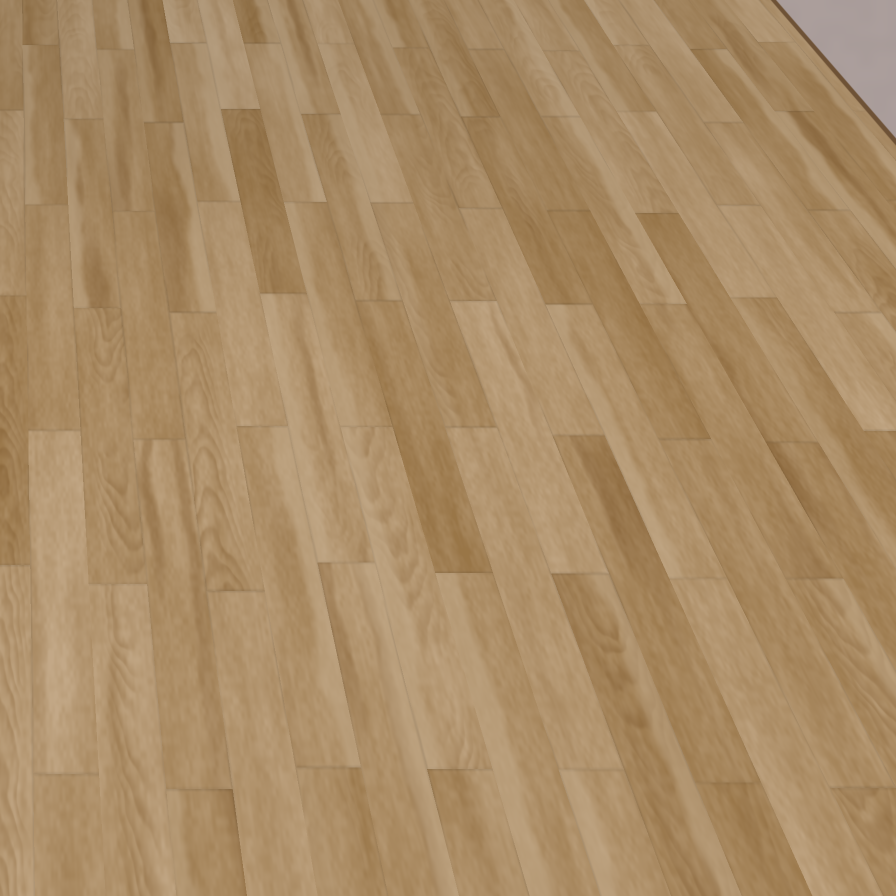
This texture is drawn by a WebGL 2 fragment shader. Its source:

```glsl
#version 300 es
precision highp float;
// Oak strip floor in perspective, with staggered planks and a pale wall in the far corner.
uniform vec2 u_resolution;
out vec4 fragColor;

const vec2 VANISH = vec2(0.0104, 1.987);  // where the plank edges meet
const float FIRST_EDGE = 0.0144;          // lateral position of the first seam
const float PLANK_WIDTH = 0.0397;
const float PLANK_LENGTH = 0.1413;
const float EVEN_SHIFT = 0.82;            // stagger of even and odd strips
const float ODD_SHIFT = 0.34;
const float SHIFT_JITTER = 0.09;
const float WALL_EDGE = 0.867;
const float SKIRT_WIDTH = 0.006;
const float SEAM_WIDTH = 0.025;
const float JOINT_WIDTH = 0.006;
const float SEAM_DEPTH = 0.09;
const vec3 DARK_OAK = vec3(0.600, 0.468, 0.295);
const vec3 LIGHT_OAK = vec3(0.735, 0.630, 0.498);
const vec3 GRAIN_SHADE = vec3(0.82, 0.75, 0.63);
const vec3 SAPWOOD = vec3(0.750, 0.655, 0.530);
const vec3 WALL = vec3(0.665, 0.615, 0.605);
const vec3 SKIRT = vec3(0.43, 0.32, 0.21);

float hash(vec2 p) {
  vec3 q = fract(p.xyx * 0.1031);
  q += dot(q, q.yzx + 33.33);
  return fract((q.x + q.y) * q.z);
}

float noise(vec2 p) {
  vec2 i = floor(p), f = fract(p);
  f = f * f * (3.0 - 2.0 * f);
  return mix(mix(hash(i), hash(i + vec2(1, 0)), f.x),
             mix(hash(i + vec2(0, 1)), hash(i + vec2(1, 1)), f.x), f.y);
}

float fbm(vec2 p) {
  float sum = 0.0, amp = 0.5;
  for (int i = 0; i < 3; i++) {
    sum += amp * noise(p);
    p = p * 2.03 + 17.3;
    amp *= 0.5;
  }
  return sum / 0.875;
}

// Colour of one plank; uv runs across and along it, id picks its character
vec3 plank(vec2 uv, vec2 id, float detail) {
  float tone = hash(id + 3.1), figure = hash(id + 47.7), side = hash(id + 91.3);
  vec2 seed = 40.0 + 60.0 * vec2(hash(id + 11.9), hash(id + 29.3));
  float wave = fbm(uv * vec2(1.6, 5.0) + seed);

  // Broad tone, cloudy and drifting along the length
  float cloud = fbm(uv * vec2(1.8, 2.5) + seed + 7.0);
  float t = 0.51 + 0.62 * (tone - 0.5) + 0.60 * (cloud - 0.5);

  // Straight fibres and short pores
  float fibre = fbm(vec2(uv.x * 7.0 + wave * 1.2, uv.y * 2.5) + seed);
  float pores = noise(uv * vec2(20.0, 55.0) + seed) - 0.5;
  float flecks = noise(uv * vec2(11.0, 24.0) + seed + 31.0) - 0.5;
  t += 0.34 * (fibre - 0.5) + 0.24 * pores * detail + 0.14 * flecks;
  vec3 col = mix(DARK_OAK, LIGHT_OAK, clamp(t, -0.1, 1.1));

  // Nested arches on some planks
  float across = uv.x - mix(0.25, 0.75, side);
  float flow = (figure > 0.75 ? 1.0 : -1.0) * uv.y * 9.0;
  float ring = fract(flow + 10.0 * across * across + 3.5 * wave);
  float line = smoothstep(0.1, 0.75, ring) * (1.0 - smoothstep(0.75, 1.0, ring));
  float arches = smoothstep(0.5, 0.65, figure) * (1.0 - smoothstep(0.2, 0.65, abs(across)));
  float patchy = smoothstep(0.3, 0.6, noise(uv * vec2(1.5, 3.5) + seed + 53.0));
  col *= mix(vec3(1.0), GRAIN_SHADE, 0.42 * line * arches * patchy * (0.35 + 0.65 * detail));

  // Soft dark streaks on a few others, and pale sapwood along an edge
  float streak = smoothstep(0.52, 0.95, noise(vec2(uv.x * 3.5 + wave, uv.y * 1.6) + seed + 21.0));
  float streaky = 0.25 + 0.75 * smoothstep(0.6, 0.8, hash(id + 61.0));
  col *= mix(vec3(1.0), GRAIN_SHADE, 0.60 * streak * streaky * (1.0 - 0.7 * arches));
  float rim = side > 0.5 ? uv.x : 1.0 - uv.x;
  float sap = smoothstep(0.55, 0.75, hash(id + 73.0)) * smoothstep(0.60, 0.80, rim + 0.4 * (wave - 0.5));
  return mix(col, SAPWOOD, 0.55 * sap);
}

vec3 scene(vec2 p) {
  // Floor coordinates: sideways and into the distance
  float depth = VANISH.y - p.y;
  float lateral = (p.x - VANISH.x) / depth;
  float texel = 1.0 / min(u_resolution.x, u_resolution.y);

  float strip = (lateral - FIRST_EDGE) / PLANK_WIDTH;
  float column = floor(strip);
  float shift = mod(column, 2.0) < 0.5 ? EVEN_SHIFT : ODD_SHIFT;
  shift += SHIFT_JITTER * (hash(vec2(column + 9.0, 5.0)) - 0.5);
  float run = 1.0 / (depth * PLANK_LENGTH) - shift;
  vec2 uv = vec2(strip - column, fract(run));
  vec2 id = vec2(column + 20.0, floor(run) + 20.0);
  float detail = smoothstep(0.9, 1.6, depth);
  vec3 col = plank(uv, id, detail);

  // Faint seams that come and go, and joints at plank ends
  vec2 gap = min(uv, 1.0 - uv);
  vec2 blur = texel / vec2(depth * PLANK_WIDTH, depth * depth * PLANK_LENGTH);
  vec2 seam = 1.0 - smoothstep(vec2(0.0), vec2(SEAM_WIDTH, JOINT_WIDTH) + blur, gap);
  seam.x *= smoothstep(0.35, 0.85, noise(vec2(floor(strip + 0.5) * 7.3 + 50.0, run * 4.0 + 30.0)));
  seam.y *= 0.3 + 0.7 * hash(id + 17.0);
  col *= 1.0 - SEAM_DEPTH * max(seam.x, seam.y);

  // Soft light, dimmer toward the far left
  col *= 1.02 - 0.09 * smoothstep(0.55, 1.0, p.y) * (1.0 - 0.5 * p.x);

  // Skirting line and wall
  float edge = texel / depth;
  float skirt = smoothstep(-edge, edge, lateral - WALL_EDGE + SKIRT_WIDTH);
  col = mix(col, SKIRT, skirt);
  vec3 wall = WALL * (0.99 + 0.02 * noise(p * 60.0));
  return mix(col, wall, smoothstep(-edge, edge, lateral - WALL_EDGE));
}

void main() {
  // Four samples smooth the plank edges
  vec3 sum = vec3(0.0);
  for (int i = 0; i < 4; i++) {
    vec2 offset = vec2(i % 2, i / 2) * 0.5 - 0.25;
    sum += scene((gl_FragCoord.xy + offset) / u_resolution);
  }
  fragColor = vec4(sum / 4.0, 1.0);
}
```
